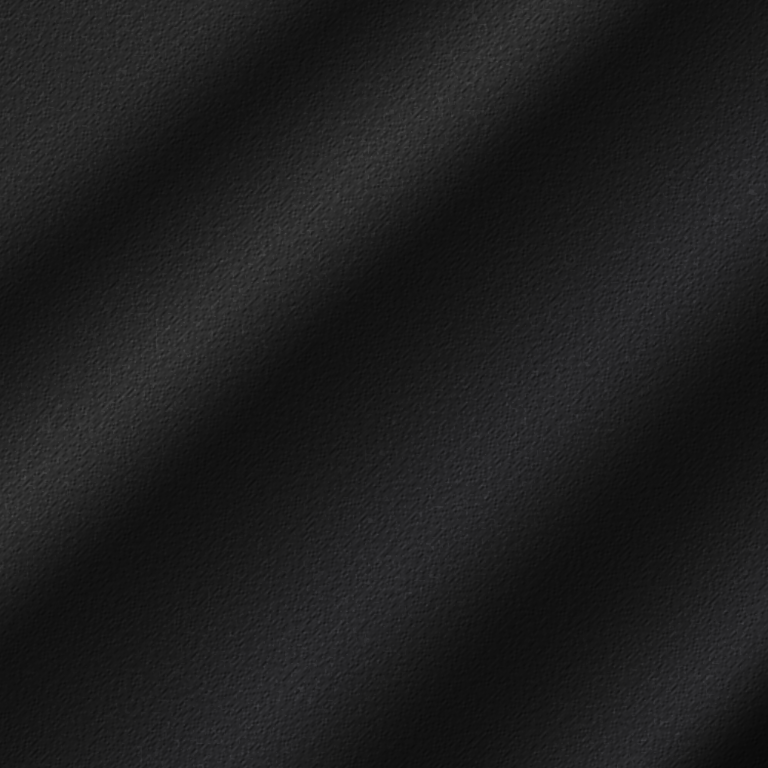
Reproduce this texture procedurally as a Shadertoy shader.

```glsl
// Softly draped dark leather: broad diagonal folds under dim light.
// Asymmetric humps across a gently fanned diagonal shape the folds,
// and the slope of fine layered noise gives the pebbled grain.

float hash(vec2 cell) {
    vec3 p = fract(cell.xyx * vec3(0.1031, 0.1030, 0.0973));
    p += dot(p, p.yzx + 33.33);
    return fract((p.x + p.y) * p.z);
}

float valueNoise(vec2 p) {
    vec2 cell = floor(p);
    vec2 f = fract(p);
    f = f * f * (3.0 - 2.0 * f);
    float low = mix(hash(cell), hash(cell + vec2(1.0, 0.0)), f.x);
    float high = mix(hash(cell + vec2(0.0, 1.0)), hash(cell + 1.0), f.x);
    return mix(low, high, f.y);
}

// Climbs slowly from start to a narrow crest, then falls to end
float fold(float across, float start, float crest, float end, float sharpness) {
    float ramp = clamp((across - start) / (crest - start), 0.0, 1.0);
    float rise = pow(mix(ramp, smoothstep(0.0, 1.0, ramp), 0.5), sharpness);
    float fall = 1.0 - smoothstep(crest, end, across);
    return rise * fall;
}

// Pebble height, stretched slightly along the folds
float grainHeight(vec2 uv) {
    vec2 p = vec2((uv.x + uv.y) * 180.0, (uv.x - uv.y) * 235.0);
    return 0.8 * valueNoise(p) + 0.2 * valueNoise(p * 0.6 + 19.0);
}

// Diagonal distance from the top left, fanned and gently bent
float foldCoordinate(vec2 uv) {
    float across = uv.x + 1.0 - uv.y;
    float along = uv.x + uv.y - 1.0;
    float fan = mix(0.07, -0.05, clamp((across - 0.3) / 1.15, 0.0, 1.0));
    float bend = 0.035 * along * along * smoothstep(0.9, 1.25, across);
    float ripple = 0.012 * (valueNoise(uv * 3.0 + 5.0) - 0.5);
    return across - along * fan - bend + ripple;
}

void mainImage(out vec4 fragColor, in vec2 fragCoord) {
    vec2 uv = fragCoord / iResolution.xy;
    float across = foldCoordinate(uv);

    // Fold lighting
    float warmFolds = 0.098 * fold(across, -0.7, 0.25, 0.46, 1.2)
                    + 0.120 * fold(across, 0.38, 0.680, 0.88, 1.6);
    float coolFolds = 0.096 * fold(across, 0.83, 1.230, 1.48, 1.5)
                    + 0.094 * fold(across, 1.47, 1.795, 1.95, 1.7);
    float light = 0.067 + warmFolds + coolFolds;
    light *= 1.0 - 0.35 * smoothstep(1.82, 2.0, across);
    light += 0.008 * (valueNoise(uv * 9.0) - 0.5) * smoothstep(0.08, 0.16, light);

    // Grain relief, lit from the upper left
    vec2 toLight = vec2(-0.0017, 0.0017);
    float relief = grainHeight(uv) - grainHeight(uv + toLight);
    float strength = 0.026 + 0.66 * max(light - 0.06, 0.0);
    float shaded = light + relief * strength;

    // Sparse glints on the pebble tops
    float glint = smoothstep(0.78, 0.95, valueNoise(uv * 250.0 + 41.0));
    shaded += glint * 0.40 * max(light - 0.055, 0.0);

    vec3 coolTint = vec3(0.99, 0.99, 1.035);
    vec3 tint = mix(vec3(1.0), coolTint, smoothstep(0.03, 0.09, coolFolds));
    fragColor = vec4(max(shaded, 0.0) * tint, 1.0);
}
```
